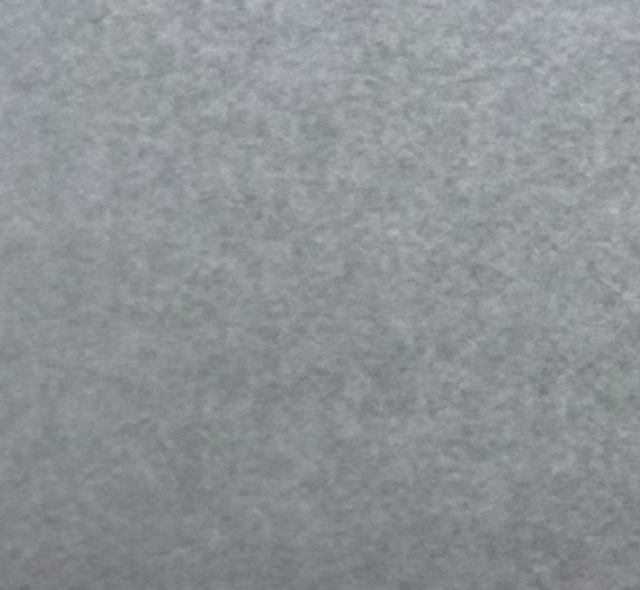
This texture is drawn by a WebGL 1 fragment shader. Its source:

```glsl
precision highp float;
// Weathered grey sheet: soft vertical shading, cloudy mottling, fine fibrous grain and pale flecks.
uniform vec2 u_resolution;

float hash(vec2 cell) {
  vec3 q = fract(cell.xyx * vec3(0.1031, 0.1030, 0.0973));
  q += dot(q, q.yzx + 33.33);
  return fract((q.x + q.y) * q.z);
}

// Smooth value noise, centred on zero, from -1 to 1
float noise(vec2 p) {
  vec2 cell = floor(p);
  vec2 f = fract(p);
  f = f * f * f * (f * (f * 6.0 - 15.0) + 10.0);
  float low = mix(hash(cell), hash(cell + vec2(1.0, 0.0)), f.x);
  float high = mix(hash(cell + vec2(0.0, 1.0)), hash(cell + 1.0), f.x);
  return 2.0 * mix(low, high, f.y) - 1.0;
}

// Octaves turned against each other to hide the lattice
float fbm(vec2 p) {
  float sum = 0.0;
  float weight = 0.5;
  for (int i = 0; i < 4; i++) {
    sum += weight * noise(p);
    p = mat2(1.6, 1.2, -1.2, 1.6) * p + 17.3;
    weight *= 0.58;
  }
  return sum;
}

// Thin short strokes along the zero line of a noise, kept only in patches
float flecks(vec2 p, float angle) {
  float c = cos(angle);
  float s = sin(angle);
  vec2 q = mat2(c, -s, s, c) * p;
  float ridge = 1.0 - abs(noise(q * vec2(48.0, 85.0)));
  float patches = smoothstep(0.2, 0.8, noise(q * vec2(58.0, 80.0) + 91.0));
  return pow(ridge, 4.0) * patches;
}

void main() {
  vec2 p = gl_FragCoord.xy / u_resolution.y;
  vec2 uv = gl_FragCoord.xy / u_resolution;

  // Light falls off toward the bottom and slightly to the left
  float shade = mix(0.508, 0.630, pow(uv.y, 0.9)) + 0.016 * (uv.x - 0.5);
  shade -= 0.014 * smoothstep(0.15, 0.0, uv.y);

  // Broad clouds and grain, the grain a little wider than tall
  vec2 warp = 0.003 * vec2(noise(p * 26.0), noise(p * 26.0 + 40.0));
  vec2 g = p + warp;
  float clouds = fbm(p * vec2(6.0, 8.0) + 5.0);
  float mottle = fbm(g * vec2(25.0, 33.0) + 11.0);
  float grain = fbm(g * vec2(66.0, 84.0) + 63.0);

  // Relief is crisper at the upper right
  float relief = mix(0.75, 1.3, smoothstep(0.2, 1.7, uv.x + uv.y));
  shade += 0.018 * clouds + relief * (0.034 * mottle + 0.064 * grain);

  // Pale fibres and sparser dark pits
  float pale = flecks(g, 0.5) + flecks(g + 7.0, -0.7);
  float dark = flecks(g + 13.0, 0.2);
  shade += relief * (0.042 * pale - 0.042 * dark);

  // Cool tint, bluer toward the top and in drifting patches
  float blue = smoothstep(0.4, 1.15, uv.y + 0.3 * fbm(p * 4.5 + 29.0));
  vec3 tint = mix(vec3(-0.016, 0.006, 0.012), vec3(-0.020, 0.006, 0.030), blue);
  tint += vec3(0.006, -0.004, 0.002) * smoothstep(0.25, 0.0, uv.y);
  tint += vec3(0.004, -0.002, 0.003) * noise(p * 19.0 + 50.0);

  gl_FragColor = vec4(clamp(shade + tint, 0.0, 1.0), 1.0);
}
```
